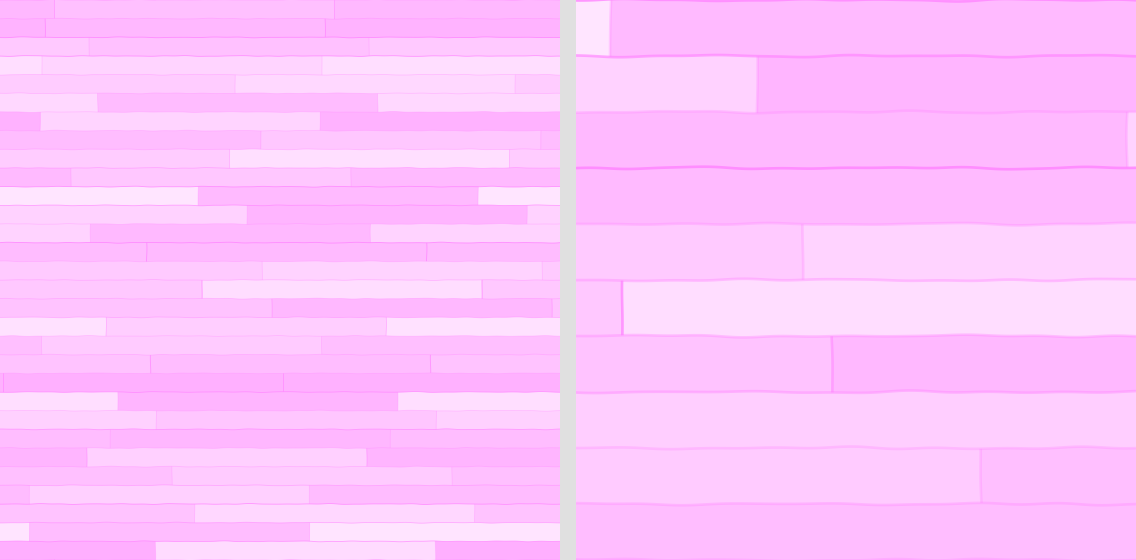
Left: the whole. Right: its middle third, enlarged.
This texture is drawn by a Shadertoy shader. Its source:

```glsl
// Pale pink floor boards: thin rows of long planks, each row shifted at random.
// Every plank gets a flat hashed tone; layered sines bend the fine seams, and
// coverage ramps one pixel wide smooth all edges. The pattern tiles.
#define ROWS 30.0
#define COLUMNS 2.0
#define SEAM_HALF_WIDTH 0.0008
#define SEAM_WAVE 0.0007
#define JOINT_WAVE 0.0005
#define TONE_DARK 0.68
#define TONE_LIGHT 0.90
#define SEAM_GREEN 0.52
#define SEAM_FAINT 0.30
#define SEAM_STRONG 0.85
#define SEED 11.0

const float TAU = 6.2831853;

// Integer hash of a cell, from 0 to 1
float hash(float a, float b) {
    uint n = uint(a) * 1597u + uint(b) * 51749u + uint(SEED) * 7919u;
    n = (n ^ (n >> 16)) * 0x7feb352du;
    n = (n ^ (n >> 15)) * 0x846ca68bu;
    n ^= n >> 16;
    return float(n & 0xffffu) / 65535.0;
}

// Periodic uneven curve, roughly -1 to 1, different for each id
float wave(float x, float id) {
    float sum = 0.0;
    for (float i = 0.0; i < 4.0; i++) {
        float cycles = 5.0 + 6.0 * i + floor(5.0 * hash(id, 20.0 + i));
        sum += sin(TAU * (cycles * x + hash(id, 30.0 + i))) / (1.0 + 0.4 * i);
    }
    return 0.5 * sum;
}

// Pixel coverage of the side where d is positive
float side(float d, float pixel) {
    return clamp(d / pixel + 0.5, 0.0, 1.0);
}

// Pixel coverage of a seam centred on d = 0
float seam(float d, float pixel) {
    return side(d + SEAM_HALF_WIDTH, pixel) - side(d - SEAM_HALF_WIDTH, pixel);
}

// Most seams are faint, a few are strong
float seamStrength(float id, float kind) {
    float h = hash(id, kind);
    return mix(SEAM_FAINT, SEAM_STRONG, h * h * h);
}

float plankTone(float row, float column) {
    return mix(TONE_DARK, TONE_LIGHT, hash(row, 50.0 + mod(column, COLUMNS)));
}

// Green level of one row, with its upright joints
float rowTone(float row, vec2 uv, float pixel) {
    row = mod(row, ROWS);
    float x = uv.x * COLUMNS - hash(row, 7.0);
    float joint = round(x);
    float d = (x - joint) / COLUMNS - JOINT_WAVE * wave(uv.y, row + 100.0);
    float tone = mix(plankTone(row, joint - 1.0), plankTone(row, joint), side(d, pixel));
    return mix(tone, SEAM_GREEN, seam(d, pixel) * seamStrength(row, 8.0));
}

void mainImage(out vec4 fragColor, in vec2 fragCoord) {
    vec2 uv = fragCoord / iResolution.xy;
    vec2 pixel = 1.0 / iResolution.xy;

    // Nearest level seam and the signed distance to it
    float level = round(uv.y * ROWS);
    float seamId = mod(level, ROWS);
    float d = uv.y - level / ROWS - SEAM_WAVE * wave(uv.x, seamId);

    // Blend the rows below and above, then draw the seam between them
    float below = rowTone(level - 1.0, uv, pixel.x);
    float above = rowTone(level, uv, pixel.x);
    float green = mix(below, above, side(d, pixel.y));
    green = mix(green, SEAM_GREEN, seam(d, pixel.y) * seamStrength(seamId, 9.0));

    fragColor = vec4(1.0, green, 1.0, 1.0);
}
```
